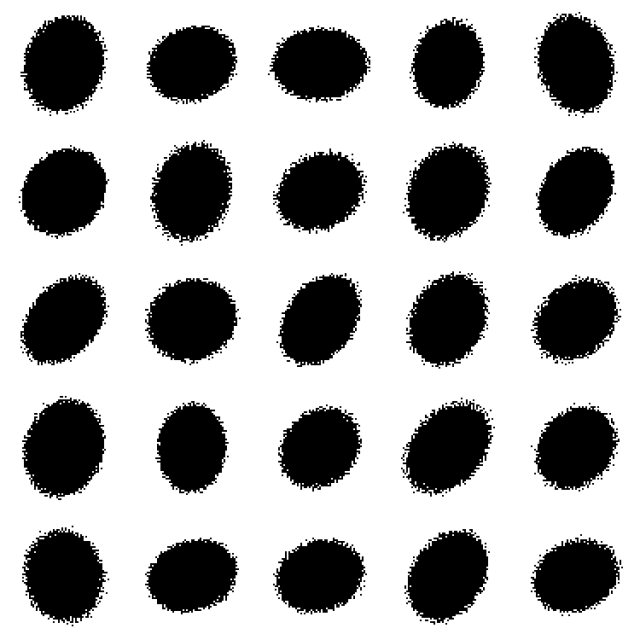
Reproduce this pattern procedurally as a three.js fragment shader.

```glsl
varying vec2 vUv;

const float REPEATS = 5.0;
const float GRAINS = 375.0; // specks across the canvas, a multiple of REPEATS

vec3 hash3(vec2 p) {
  vec3 q = fract(p.xyx * vec3(0.1031, 0.1030, 0.0973));
  q += dot(q, q.yxz + 33.33);
  return fract((q.xxy + q.yzz) * q.zyx);
}

float cornerSlope(vec2 lattice, vec2 offset) {
  float angle = 6.28318 * hash3(mod(lattice, GRAINS) + 11.0).x;
  return dot(vec2(cos(angle), sin(angle)), offset);
}

// Gradient noise that wraps at the canvas edge
float gradientNoise(vec2 p) {
  vec2 i = floor(p);
  vec2 f = p - i;
  vec2 s = f * f * f * (f * (f * 6.0 - 15.0) + 10.0);
  vec2 e = vec2(1.0, 0.0);
  float low = mix(cornerSlope(i, f), cornerSlope(i + e, f - e), s.x);
  float high = mix(cornerSlope(i + e.yx, f - e.yx), cornerSlope(i + 1.0, f - 1.0), s.x);
  return mix(low, high, s.y);
}

// 1 where the speck belongs to a blob, 0 on the ground
float speckInk(vec2 speck) {
  vec2 center = mod(speck, GRAINS) + 0.5;
  vec2 place = center / GRAINS * REPEATS;
  vec2 cell = floor(place);
  vec2 p = place - cell - 0.5;

  // Each blob has its own tilt, proportions and roughness
  vec3 shape = hash3(cell + 3.0);
  vec3 turn = hash3(cell + 47.0);
  float tilt = 0.9 + 1.3 * (turn.x + turn.y - 1.0);
  vec2 radii = mix(vec2(0.335, 0.26), vec2(0.405, 0.315), shape.xy);
  float roughness = mix(0.15, 0.25, shape.z);

  float c = cos(tilt);
  float s = sin(tilt);
  vec2 q = vec2(c * p.x + s * p.y, c * p.y - s * p.x);
  float edge = length(q / radii) - 1.0;
  return step(edge + roughness * gradientNoise(center), 0.0);
}

void main() {
  // Blend neighbouring specks over one screen pixel
  vec2 grid = vUv * GRAINS - 0.5;
  vec2 speck = floor(grid);
  vec2 pixel = clamp(fwidth(vUv) * GRAINS, 0.001, 1.0);
  vec2 blend = clamp((grid - speck - 0.5) / pixel + 0.5, 0.0, 1.0);

  float ink = 0.0;
  for (int y = 0; y < 2; y++) {
    for (int x = 0; x < 2; x++) {
      vec2 side = vec2(float(x), float(y));
      vec2 weight = mix(1.0 - blend, blend, side);
      ink += weight.x * weight.y * speckInk(speck + side);
    }
  }
  gl_FragColor = vec4(vec3(1.0 - ink), 1.0);
}
```
